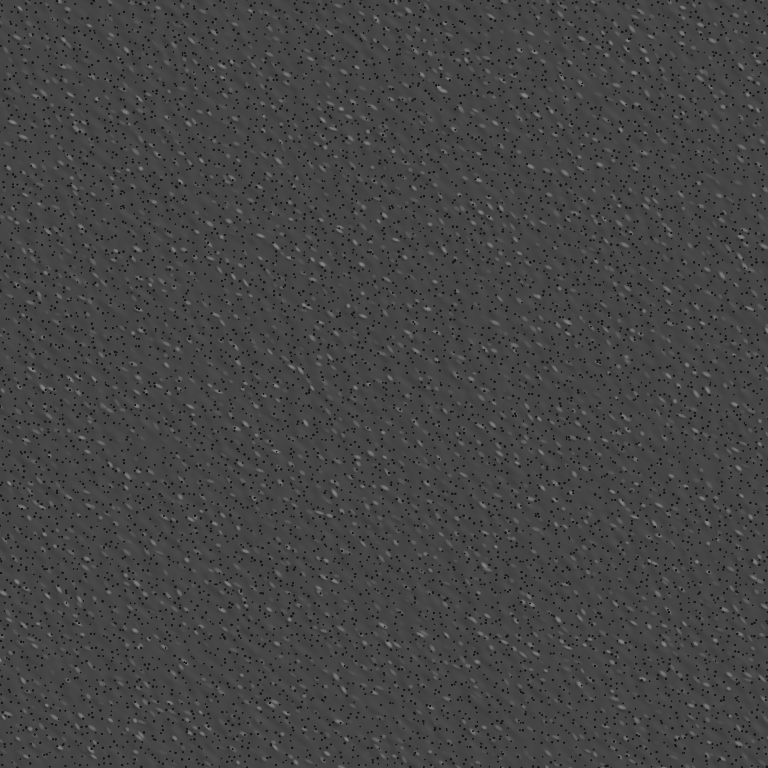
This texture is drawn by a three.js fragment shader. Its source:

```glsl
#define BASE_COLOR vec3(0.272)
#define PIT_COLOR vec3(0.085)
#define FLECK_CELLS 60.0
#define FLECK_ANGLE -0.65
#define FLECK_SIZE vec2(0.0060, 0.0030)
#define FLECK_GAIN 0.23
#define PIT_CELLS 100.0
#define PIT_SHARE 0.82
#define PIT_RADIUS 0.00135
#define PIT_EDGE 0.0006
#define RELIEF_SCALE vec2(65.0, 115.0)
#define RELIEF_GAIN 0.055

varying vec2 vUv;

float hash(vec2 p) {
  return fract(sin(dot(p, vec2(127.1, 311.7))) * 43758.5453);
}

vec2 hash2(vec2 p) {
  return vec2(hash(p), hash(p + vec2(37.2, 91.4)));
}

// Coordinates along and across a direction
vec2 alongAxis(vec2 p, float angle) {
  float c = cos(angle);
  float s = sin(angle);
  return vec2(c * p.x + s * p.y, c * p.y - s * p.x);
}

float noise(vec2 p) {
  vec2 cell = floor(p);
  vec2 f = fract(p);
  f = f * f * (3.0 - 2.0 * f);
  float bottom = mix(hash(cell), hash(cell + vec2(1.0, 0.0)), f.x);
  float top = mix(hash(cell + vec2(0.0, 1.0)), hash(cell + 1.0), f.x);
  return mix(bottom, top, f.y);
}

// Faint embossing, lit across the grain
float relief(vec2 uv) {
  vec2 p = alongAxis(uv, FLECK_ANGLE) * RELIEF_SCALE;
  vec2 lightStep = vec2(0.08, 0.22);
  return noise(p - lightStep) - noise(p + lightStep);
}

// Soft raised flecks: x is the highlight, y the shaded side
vec2 flecks(vec2 uv) {
  vec2 home = floor(uv * FLECK_CELLS);
  vec2 result = vec2(0.0);
  for (int j = -1; j <= 1; j++) {
    for (int i = -1; i <= 1; i++) {
      vec2 cell = home + vec2(float(i), float(j));
      vec2 center = (cell + hash2(cell + 5.3)) / FLECK_CELLS;
      vec2 shape = hash2(cell + 17.9);
      float strength = hash(cell + 63.1);
      float angle = FLECK_ANGLE + (hash(cell + 29.7) - 0.5) * 0.7;
      vec2 size = FLECK_SIZE * mix(vec2(0.6, 0.8), vec2(1.4, 1.2), shape);
      vec2 p = alongAxis(uv - center, angle) / size;
      float lit = 1.0 - smoothstep(0.25, 1.1, length(p));
      float shade = 1.0 - smoothstep(0.3, 1.2, length(p + vec2(0.2, 1.1)));
      result = max(result, vec2(lit, shade) * strength * strength);
    }
  }
  return result;
}

// Tiny dark pits
float pits(vec2 uv) {
  vec2 home = floor(uv * PIT_CELLS);
  float coverage = 0.0;
  for (int j = -1; j <= 1; j++) {
    for (int i = -1; i <= 1; i++) {
      vec2 cell = home + vec2(float(i), float(j));
      vec2 center = (cell + hash2(cell + 141.6)) / PIT_CELLS;
      float radius = PIT_RADIUS * mix(0.75, 1.25, hash(cell + 203.8));
      float dist = length(uv - center) - radius;
      float present = step(hash(cell + 311.2), PIT_SHARE);
      float dot = 1.0 - smoothstep(-PIT_EDGE, PIT_EDGE, dist);
      coverage = max(coverage, dot * present);
    }
  }
  return coverage;
}

void main() {
  vec2 fleck = flecks(vUv);
  vec3 color = BASE_COLOR + relief(vUv) * RELIEF_GAIN;
  color += FLECK_GAIN * fleck.x - 0.04 * fleck.y * (1.0 - fleck.x);
  color = mix(color, PIT_COLOR, pits(vUv));
  gl_FragColor = vec4(color, 1.0);
}
```
